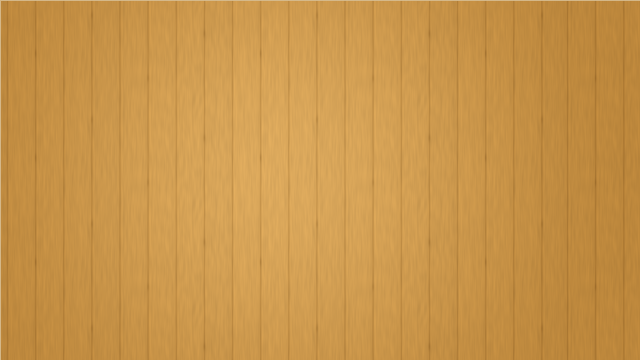
Write a Shadertoy shader that draws this texture.

```glsl
float hash(vec2 p) {
    p = fract(p * vec2(0.1031, 0.1137));
    p += dot(p, p.yx + 33.33);
    return fract((p.x + p.y) * p.x * 17.3);
}

vec2 gradient(vec2 cell, vec2 period) {
    float angle = 6.2832 * hash(mod(cell, period) + period * 0.37 + 3.1);
    return vec2(cos(angle), sin(angle));
}

// Gradient noise over a unit tile that wraps on both axes
float tiledNoise(vec2 tile, vec2 period) {
    vec2 p = tile * period;
    vec2 i = floor(p), f = p - i;
    vec2 w = f * f * f * (f * (f * 6.0 - 15.0) + 10.0);
    vec2 e = vec2(1, 0);
    float a = dot(gradient(i, period), f);
    float b = dot(gradient(i + e.xy, period), f - e.xy);
    float c = dot(gradient(i + e.yx, period), f - e.yx);
    float d = dot(gradient(i + 1.0, period), f - 1.0);
    return mix(mix(a, b, w.x), mix(c, d, w.x), w.y);
}

float woodGrain(vec2 tile, float plank) {
    float fibres = 0.034 * tiledNoise(tile, vec2(88, 3))
                 + 0.040 * tiledNoise(tile, vec2(144, 7))
                 + 0.016 * tiledNoise(tile, vec2(32, 2));
    // Long growth rings show on some planks only
    float field = tiledNoise(tile, vec2(16, 2));
    float rings = sin(field * 16.0 + tile.x * 6.2832 * 24.0);
    return fibres + 0.009 * rings * smoothstep(0.35, 0.8, hash(vec2(plank, 5.3)));
}

void mainImage(out vec4 fragColor, in vec2 fragCoord) {
    vec2 uv = fragCoord / iResolution.x;
    float height = iResolution.y / iResolution.x;
    float pixel = 1.0 / iResolution.x;
    const float plankWidth = 0.04395;

    // Planks, with one narrower board near the right; grain repeats every eight
    float x = uv.x + 0.0039 * step(0.86, uv.x);
    float u = (x - 0.0117) / plankWidth;
    float plank = mod(floor(u), 8.0);
    vec2 tile = fract(vec2(u / 8.0, uv.y / 0.163));

    // Broad glow left of the middle
    float glowDistance = length(uv - vec2(0.44, 0.53 * height));
    vec3 color = mix(vec3(0.862, 0.662, 0.362), vec3(0.74, 0.53, 0.235),
                     smoothstep(0.0, 0.57, glowDistance));

    // Plank tone and grain
    float tone = 0.016 * (hash(vec2(plank, 1.7)) - 0.5);
    color *= 1.0 + tone + woodGrain(tile, plank);

    // Warm seam with a soft shadow and a faint lit edge
    float seam = floor(u + 0.5);
    float offset = (u - seam) * plankWidth;
    float line = 1.0 - smoothstep(0.0009 - 0.5 * pixel, 0.0009 + 0.7 * pixel, abs(offset));
    float shade = 0.075 * line + 0.03 * exp(-abs(offset) / 0.003);

    // Small knots on every other seam
    float seamId = mod(seam, 8.0);
    float knotY = fract(tile.y - hash(vec2(seamId, 9.1))) - 0.5;
    float knot = exp(-pow(offset / 0.0017, 2.0) - pow(knotY * 0.163 / 0.006, 2.0));
    shade += 0.07 * knot * mod(seamId, 2.0);
    color *= 1.0 - shade * vec3(0.9, 1.1, 1.6);
    color *= 1.0 + 0.022 * exp(-pow((offset - 0.0032) / 0.0012, 2.0));

    // Pale rim along the left and top
    float rim = min(uv.x, height - uv.y);
    color = mix(vec3(0.84, 0.74, 0.57), color, smoothstep(0.0004, 0.0004 + 1.2 * pixel, rim));
    fragColor = vec4(color, 1.0);
}
```
